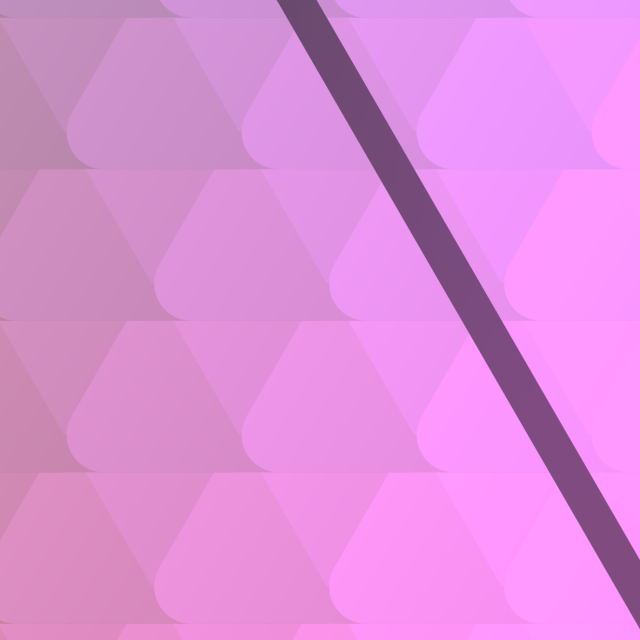
Reproduce this pattern procedurally as a Shadertoy shader.

```glsl
// Overlapping triangles in staggered rows, each with one rounded corner, under a slanted dark bar.
// Every triangle and every gap takes a flat tint from a canvas-wide gradient at its centre,
// with a faint shade across it; the bar is a darkened copy of the smooth gradient.

#define SIDE 0.2734                  // horizontal repeat
#define ROW_RATIO 0.8660             // row height over repeat
#define ORIGIN vec2(0.2344, 0.0252)  // centre of a base in the odd rows
#define HALF_BASE 0.633              // half base of a triangle, in repeats
#define CORNER 0.214                 // corner radius, in repeats
#define SHADE 0.022                  // shading across one tile
#define BAR_POINT vec2(0.4635, 1.0)  // a point on the bar's axis
#define BAR_HALF 0.027               // half width of the bar
#define BAR_DARKEN 0.5

// Unclamped tint of the canvas, rising to the right and downward
vec3 tint(vec2 p) {
    return vec3(0.848, 0.541, 0.720)
         + vec3(0.230, 0.055, 0.373) * p.x
         - vec3(0.118, -0.010, 0.020) * p.y;
}

vec3 limitTint(vec3 c) {
    return clamp(c, vec3(0.0), vec3(1.0, 0.6, 1.0));
}

// Soft coverage of a shape from its signed distance
float cover(float d, float aa) {
    return 1.0 - smoothstep(-aa, aa, d);
}

// Distance to the left slope and its rounded base corner
float roundedLeft(vec2 q) {
    vec2 v = q - vec2(-HALF_BASE + CORNER * sqrt(3.0), CORNER);
    float slope = dot(v, vec2(-0.8660, 0.5));
    bool atCorner = v.x < 0.0 && dot(v, vec2(0.5, 0.8660)) < 0.0;
    return (atCorner ? length(v) : max(slope, -v.y)) - CORNER;
}

// Distance to the right slope; the foot runs on under the next triangle
float rightSlope(vec2 q) {
    float slope = dot(q - vec2(HALF_BASE, 0.0), vec2(0.8660, 0.5));
    return min(slope, q.y - CORNER * 1.02);
}

// Flat tint at a tile's centre plus its faint shade
vec3 tileColor(vec2 q, vec2 centre, vec2 rowStart) {
    float shade = SHADE * dot(q - centre, vec2(-1.0, 0.6));
    return limitTint(tint(rowStart + centre * SIDE) + shade);
}

vec3 rowColor(vec2 p, float row, float aa) {
    float stagger = 0.5 * mod(row + 1.0, 2.0);
    vec2 rowStart = ORIGIN + vec2(stagger, row * ROW_RATIO) * SIDE;
    vec2 q = (p - rowStart) / SIDE;
    float column = floor(q.x + 0.5);
    vec2 own = vec2(q.x - column, q.y);
    vec2 previous = own + vec2(1.0, 0.0);

    vec2 upCentre = vec2(column, ROW_RATIO / 3.0);
    vec2 gapCentre = vec2(column + 0.5, ROW_RATIO * 2.0 / 3.0);
    vec2 stepLeft = vec2(1.0, 0.0);

    // Left gap, then the previous triangle's foot
    vec3 leftGap = tileColor(q, gapCentre - stepLeft, rowStart);
    vec3 leftTile = tileColor(q, upCentre - stepLeft, rowStart);
    vec3 behind = mix(leftGap, leftTile, cover(rightSlope(previous), aa));

    // Right gap and this triangle, laid over the left part
    vec3 front = mix(tileColor(q, gapCentre, rowStart),
                     tileColor(q, upCentre, rowStart),
                     cover(rightSlope(own), aa));
    return mix(behind, front, cover(roundedLeft(own), aa));
}

void mainImage(out vec4 fragColor, in vec2 fragCoord) {
    vec2 p = fragCoord / iResolution.y;
    float pixel = 1.0 / iResolution.y;
    float aa = 0.8 * pixel / SIDE;

    // Blend the two rows that share the nearest boundary
    float y = (p.y - ORIGIN.y) / (SIDE * ROW_RATIO);
    float row = floor(y + 0.5);
    float above = smoothstep(-aa, aa, (y - row) * ROW_RATIO);
    vec3 color = mix(rowColor(p, row - 1.0, aa), rowColor(p, row, aa), above);

    // Slanted bar
    float bar = abs(dot(p - BAR_POINT, vec2(0.8660, 0.5))) - BAR_HALF;
    vec3 barColor = BAR_DARKEN * limitTint(tint(p));
    color = mix(color, barColor, cover(bar, 0.8 * pixel));

    fragColor = vec4(color, 1.0);
}
```
